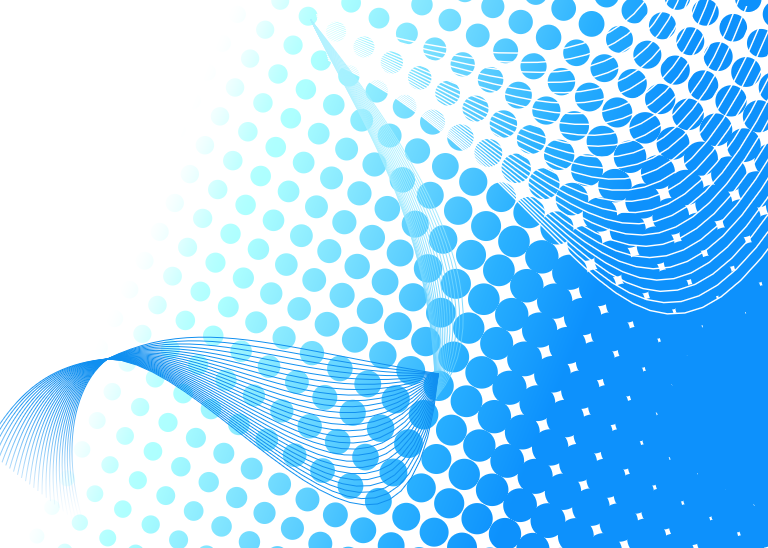
Give the GLSL for this background, as a Shadertoy shader.

```glsl
// Blue halftone dots swelling toward the right, crossed by ribbons of fine curved lines.

// Coverage of a line of the given half width at distance d
float stroke(float d, float halfWidth) {
    return clamp((halfWidth - d) * iResolution.y + 0.5, 0.0, 1.0);
}

float segmentDistance(vec2 p, vec2 a, vec2 b) {
    vec2 ab = b - a;
    float h = clamp(dot(p - a, ab) / max(dot(ab, ab), 1e-8), 0.0, 1.0);
    return length(p - a - ab * h);
}

vec2 bezier(mat4x2 c, float t) {
    float s = 1.0 - t;
    return c * vec4(s * s * s, 3.0 * s * s * t, 3.0 * s * t * t, t * t * t);
}

// Family of Bezier lines blended from curve a to curve b; bias crowds them toward a
float ribbon(vec2 p, mat4x2 a, mat4x2 b, int lines, float bias, float halfWidth) {
    // Skip points outside the control polygon bounds
    vec2 low = vec2(9.0), high = vec2(-9.0);
    for (int i = 0; i < 4; i++) {
        low = min(low, min(a[i], b[i]));
        high = max(high, max(a[i], b[i]));
    }
    if (any(lessThan(p, low - 0.01)) || any(greaterThan(p, high + 0.01))) return 0.0;

    float gap = 1.0;
    for (int i = 0; i < lines; i++) {
        float k = pow(float(i) / float(lines - 1), bias);
        mat4x2 curve = a * (1.0 - k) + b * k;
        vec2 last = curve[0];
        float d = 9.0;
        for (int j = 1; j <= 24; j++) {
            vec2 next = bezier(curve, float(j) / 24.0);
            d = min(d, segmentDistance(p, last, next));
            last = next;
        }
        gap *= 1.0 - stroke(d, halfWidth);
    }
    return 1.0 - gap;
}

// Tilted lattice of dots, larger near the right edge
float halftone(vec2 p) {
    mat2 lattice = mat2(0.0509, -0.0281, -0.0275, -0.0527);
    vec2 origin = vec2(0.8127, 0.6964);
    vec2 cell = round(inverse(lattice) * (p - origin));
    float cover = 0.0;
    for (int y = -1; y <= 1; y++) {
        for (int x = -1; x <= 1; x++) {
            vec2 center = origin + lattice * (cell + vec2(x, y));
            float radius = 0.0482 * exp(-distance(center, vec2(1.396, 0.255)) / 1.073);
            cover = max(cover, stroke(distance(p, center), radius));
        }
    }
    return cover;
}

// White through cyan to deep blue along a slanted axis
vec3 dotColor(vec2 p) {
    float t = p.x + 0.4 * (0.5 - p.y);
    vec3 c = mix(vec3(1.0), vec3(0.68, 1.0, 1.0), smoothstep(0.22, 0.42, t));
    c = mix(c, vec3(0.36, 0.81, 1.0), clamp((t - 0.42) / 0.31, 0.0, 1.0));
    c = mix(c, vec3(0.16, 0.69, 1.0), clamp((t - 0.73) / 0.17, 0.0, 1.0));
    return mix(c, vec3(0.05, 0.57, 0.99), clamp((t - 0.9) / 0.2, 0.0, 1.0));
}

void mainImage(out vec4 fragColor, in vec2 fragCoord) {
    vec2 p = fragCoord / iResolution.y;
    vec3 color = mix(vec3(1.0), dotColor(p), halftone(p));

    // White bowl of lines at the upper right
    float bowl = ribbon(p,
        mat4x2(0.60, 0.89, 1.11, 0.655, 1.164, 0.018, 1.564, 0.818),
        mat4x2(0.578, 0.973, 0.818, 0.891, 1.182, 0.827, 1.218, 1.109), 25, 1.0, 0.0013);
    color = mix(color, vec3(1.0), bowl);

    // Pale cyan veil falling through the middle
    float veil = ribbon(p,
        mat4x2(0.567, 0.964, 0.655, 0.782, 0.791, 0.60, 0.795, 0.273),
        mat4x2(0.567, 0.964, 0.727, 0.764, 0.945, 0.455, 0.795, 0.273), 18, 1.6, 0.0009);
    vec3 veilColor = mix(vec3(0.38, 0.81, 1.0), vec3(0.66, 0.94, 1.0), smoothstep(0.35, 0.75, p.y));
    color = mix(color, veilColor, 0.85 * veil);

    // Blue sail sweeping to the right of the pinch
    float sail = ribbon(p,
        mat4x2(0.196, 0.345, 0.364, 0.427, 0.509, 0.364, 0.80, 0.318),
        mat4x2(0.196, 0.345, 0.40, 0.345, 0.745, -0.236, 0.80, 0.318), 26, 1.0, 0.0009);
    color = mix(color, vec3(0.06, 0.56, 0.94), sail);

    // Fan to the left of the pinch, fading downward
    float fan = ribbon(p,
        mat4x2(0.196, 0.345, 0.091, 0.336, 0.027, 0.282, -0.027, 0.182),
        mat4x2(0.196, 0.345, 0.127, 0.291, 0.113, 0.164, 0.155, 0.036), 26, 1.1, 0.0009);
    color = mix(color, vec3(0.06, 0.56, 0.94), fan * smoothstep(0.04, 0.32, p.y));

    fragColor = vec4(color, 1.0);
}
```
